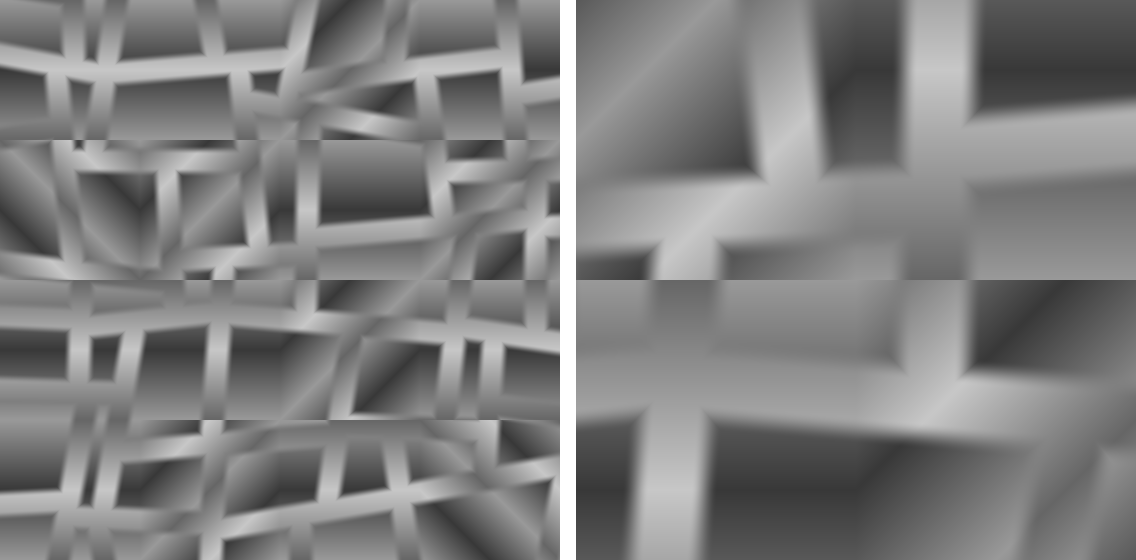
Left, the full canvas; right, a detail of the centre.
This pattern is drawn by a three.js fragment shader. Its source:

```glsl
#define BRICK_GRID 6.0
#define BAND_TILES 4.0
#define SEAM_JITTER 0.42
#define SEAM_TILT 0.2
#define SEAM_INNER 0.075
#define SEAM_OUTER 0.17
#define STRAIGHT_SHARE 0.5
#define RISING_SHARE 0.32
#define DARK_TONE 0.22
#define LIGHT_TONE 0.60

varying vec2 vUv;

vec2 hash22(vec2 p) {
  vec3 q = fract(vec3(p.xyx) * vec3(0.1031, 0.1030, 0.0973));
  q += dot(q, q.yzx + 33.33);
  return fract((q.xx + q.yz) * q.zy);
}

// Signed offset from the tilted seam that passes near a lattice vertex.
// axis.x = 1 gives an upright seam, axis.y = 1 a level one.
float seamOffset(vec2 p, vec2 vertex, vec2 axis) {
  vec2 rnd = hash22(vertex + 17.0) * 2.0 - 1.0;
  vec2 d = p - vertex;
  float across = dot(d, axis);
  float along = dot(d, axis.yx);
  return across - rnd.x * SEAM_JITTER - rnd.y * SEAM_TILT * along;
}

// Depth inside the brick bounded by the seams of its four corner vertices.
float brickDepth(vec2 p, vec2 cell) {
  float odd = mod(cell.x + cell.y, 2.0);
  vec2 upright = vec2(1.0, 0.0);
  vec2 level = vec2(0.0, 1.0);
  float left   = seamOffset(p, cell + vec2(0.0, odd), upright);
  float right  = -seamOffset(p, cell + vec2(1.0, 1.0 - odd), upright);
  float bottom = seamOffset(p, cell + vec2(1.0 - odd, 0.0), level);
  float top    = -seamOffset(p, cell + vec2(odd, 1.0), level);
  return min(min(left, right), min(bottom, top));
}

// Seams run alternately upright and level, so they meet in T-junctions.
float brickMask(vec2 p) {
  vec2 home = floor(p);
  float depth = -1.0;
  for (int y = -1; y <= 1; y++) {
    for (int x = -1; x <= 1; x++) {
      depth = max(depth, brickDepth(p, home + vec2(float(x), float(y))));
    }
  }
  return smoothstep(SEAM_INNER, SEAM_OUTER, depth);
}

// Triangle-wave bands: level, rising or falling in each tile.
float bandTone(vec2 p) {
  vec2 tile = floor(p);
  float pick = fract((tile.x + BAND_TILES * tile.y) * 0.618);
  float slope = 0.0;
  if (pick > STRAIGHT_SHARE) {
    slope = pick < STRAIGHT_SHARE + RISING_SHARE ? -1.0 : 1.0;
  }
  float wave = abs(2.0 * fract(p.y + slope * p.x) - 1.0);
  return mix(DARK_TONE, LIGHT_TONE, wave);
}

void main() {
  float tone = bandTone(vUv * BAND_TILES);
  float brick = brickMask(vUv * BRICK_GRID - 0.5);
  // Seams carry the inverted band tone.
  float shade = mix(1.0 - tone, tone, brick);
  gl_FragColor = vec4(vec3(shade), 1.0);
}
```
